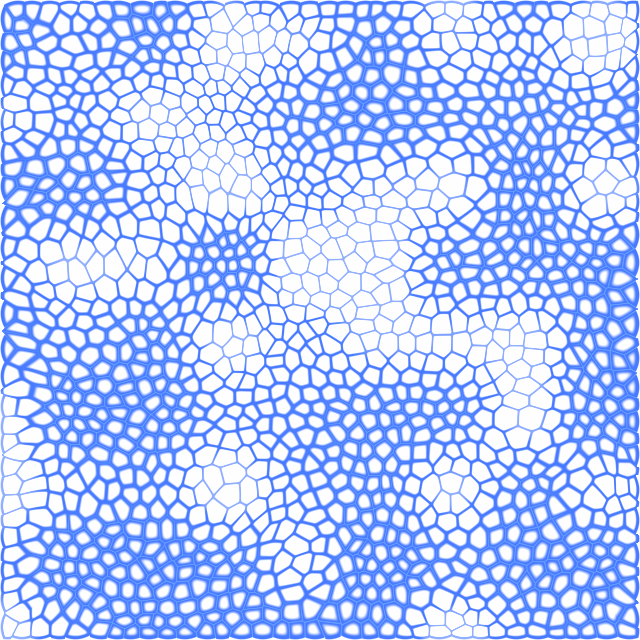
A WebGL 2 fragment shader for this pattern:

```glsl
#version 300 es
precision highp float;
// Packed white cells in blue walls that thicken where the cells crowd together.

#define CELLS 35.0        // cells across the canvas
#define ROW_STEP 0.875    // row height in cell widths
#define JITTER 0.29       // random shift of each cell centre
#define PATCH_FREQ 8.5    // crowded patches per canvas side
#define CROWDING 0.0011   // how strongly patches squeeze the cells
#define BEND 0.035        // large scale bending of the rows
#define THIN_WALL 0.065   // wall reach in open patches, in cell widths
#define THICK_WALL 0.26   // wall reach in crowded patches
#define MARGIN 0.13       // blank rim around the canvas

uniform vec2 u_resolution;
out vec4 outColor;

const vec3 PAPER = vec3(0.995, 0.995, 1.0);
const vec3 BLUE = vec3(0.28, 0.48, 1.0);
const vec3 SEAM = vec3(0.45, 0.68, 1.0);

vec2 hash2(vec2 p) {
    vec3 q = fract(p.xyx * vec3(0.1031, 0.1030, 0.0973));
    q += dot(q, q.yzx + 33.33);
    return fract((q.xx + q.yz) * q.zy);
}

vec2 noise2(vec2 p) {
    vec2 i = floor(p), f = fract(p);
    f = f * f * (3.0 - 2.0 * f);
    return mix(mix(hash2(i), hash2(i + vec2(1, 0)), f.x),
               mix(hash2(i + vec2(0, 1)), hash2(i + vec2(1, 1)), f.x), f.y);
}

float crowd(vec2 p) {
    return noise2(p * PATCH_FREQ + 41.0).x;
}

vec2 crowdSlope(vec2 p) {
    vec2 e = vec2(0.008, 0.0);
    return vec2(crowd(p + e) - crowd(p - e),
                crowd(p + e.yx) - crowd(p - e.yx)) / (2.0 * e.x);
}

// Centre of a cell on the staggered lattice, kept inside the canvas
vec2 cellCentre(vec2 id) {
    vec2 c = vec2(id.x + 0.25 + 0.5 * mod(id.y, 2.0), (id.y + 0.5) * ROW_STEP);
    c += (hash2(id + 17.0) - 0.5) * 2.0 * JITTER;
    return clamp(c, vec2(0.36), vec2(CELLS - 0.36));
}

bool onCanvas(vec2 id) {
    return id.x >= 0.0 && id.y >= 0.0 && id.x < CELLS && id.y < CELLS / ROW_STEP;
}

void main() {
    vec2 p = gl_FragCoord.xy / u_resolution;
    float pixel = CELLS / min(u_resolution.x, u_resolution.y);

    // Bend the lattice and squeeze it toward crowded patches
    vec2 rim = min(p, 1.0 - p);
    float inside = smoothstep(0.0, 0.08, min(rim.x, rim.y));
    vec2 warp = BEND * (noise2(p * 4.0 + 7.0) - 0.5) - CROWDING * crowdSlope(p);
    vec2 q = (p + warp * inside) * CELLS;
    float dense = smoothstep(0.12, 0.88, crowd(p));

    // Nearest centre
    float row = floor(q.y / ROW_STEP);
    vec2 base = vec2(floor(q.x - 0.25), row);
    vec2 nearest = vec2(0.0), nearestId = base;
    float best = 1e5;
    for (int y = -2; y <= 2; y++)
    for (int x = -2; x <= 2; x++) {
        vec2 id = base + vec2(x, y);
        if (!onCanvas(id)) continue;
        vec2 d = cellCentre(id) - q;
        if (dot(d, d) < best) {
            best = dot(d, d);
            nearest = d;
            nearestId = id;
        }
    }

    // Distance to the walls: exact, and softened to round the corners
    float sharpness = mix(40.0, 13.0, dense);
    float edge = 1e5, sum = 0.0;
    for (int y = -2; y <= 2; y++)
    for (int x = -2; x <= 2; x++) {
        vec2 id = base + vec2(x, y);
        if (!onCanvas(id) || id == nearestId) continue;
        vec2 d = cellCentre(id) - q;
        float wall = dot(0.5 * (d + nearest), normalize(d - nearest));
        edge = min(edge, wall);
        sum += exp(-sharpness * wall);
    }

    // Scalloped outer rim
    vec2 border = min(q, CELLS - q) - MARGIN - 0.35 * nearest.yx * nearest.yx;
    float outer = min(border.x, border.y);
    sum += exp(-sharpness * outer);
    float rounded = -log(sum) / sharpness;

    // Soft ink, faint in the most open patches, with pale seams in thick walls
    float reach = mix(THIN_WALL, THICK_WALL, dense);
    float ink = 1.0 - smoothstep(0.2 * reach, max(reach, pixel), rounded);
    ink *= mix(0.6, 1.0, smoothstep(0.0, 0.16, dense));
    ink *= smoothstep(-0.08 - pixel, -0.05, outer);
    float seam = 1.0 - smoothstep(0.01, 0.02 + 0.6 * pixel, edge);
    vec3 wallColor = mix(BLUE, SEAM, 0.65 * seam * smoothstep(0.5, 0.9, dense));
    outColor = vec4(mix(PAPER, wallColor, ink), 1.0);
}
```
